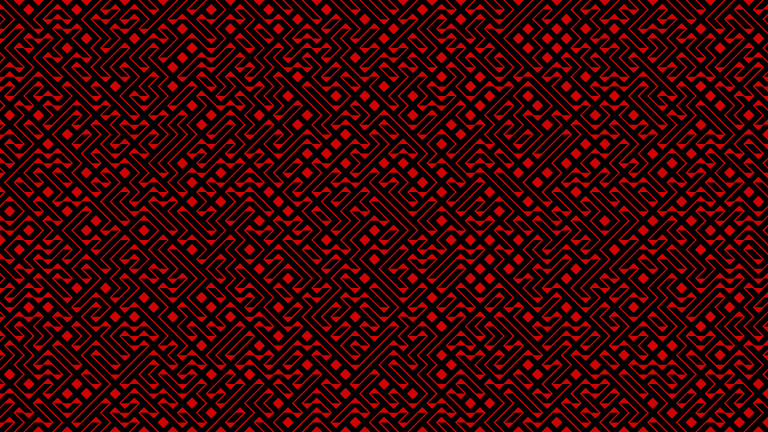
Give the GLSL for this pattern, as a Shadertoy shader.

```glsl
// Random diagonal maze: every grid cell holds one black wall leaning left or right.
// Walls are slanted bars cut flat at the row edges; the gaps between them show red.
// Each pixel averages a small grid of samples for smooth edges.

const float ROWS = 45.0;           // cells over the canvas height
const float WALL_HALF_WIDTH = 0.4; // horizontal, in cells
const int SAMPLES = 4;             // per pixel and axis
const vec3 WALL_COLOR = vec3(0.006, 0.0, 0.0);
const vec3 GAP_COLOR = vec3(0.81, 0.02, 0.02);

float hash(vec2 cell) {
    return fract(sin(dot(cell, vec2(127.1, 311.7))) * 43758.5453);
}

// Horizontal distance from p to the centre line of the wall in a cell
float wallDistance(vec2 p, vec2 cell) {
    float rise = p.y - cell.y;
    float lean = hash(cell) < 0.5 ? rise : 1.0 - rise;
    return abs(p.x - cell.x - lean);
}

// 1 in a gap, 0 on a wall; walls spill sideways into the next cells
float gapMask(vec2 p, float halfWidth) {
    vec2 cell = floor(p);
    float nearest = 2.0;
    for (int i = -1; i <= 1; i++) {
        nearest = min(nearest, wallDistance(p, cell + vec2(float(i), 0.0)));
    }
    return step(halfWidth, nearest);
}

// Share of the pixel around p that lies in gaps
float gapCoverage(vec2 p, float pixel, float halfWidth) {
    float total = 0.0;
    for (int y = 0; y < SAMPLES; y++) {
        for (int x = 0; x < SAMPLES; x++) {
            vec2 offset = (vec2(x, y) + 0.5) / float(SAMPLES) - 0.5;
            total += gapMask(p + offset * pixel, halfWidth);
        }
    }
    return total / float(SAMPLES * SAMPLES);
}

void mainImage(out vec4 fragColor, in vec2 fragCoord) {
    float pixel = ROWS / iResolution.y; // pixel size in cells
    float gap = gapCoverage(fragCoord * pixel, pixel, WALL_HALF_WIDTH);
    fragColor = vec4(mix(WALL_COLOR, GAP_COLOR, gap), 1.0);
}
```
